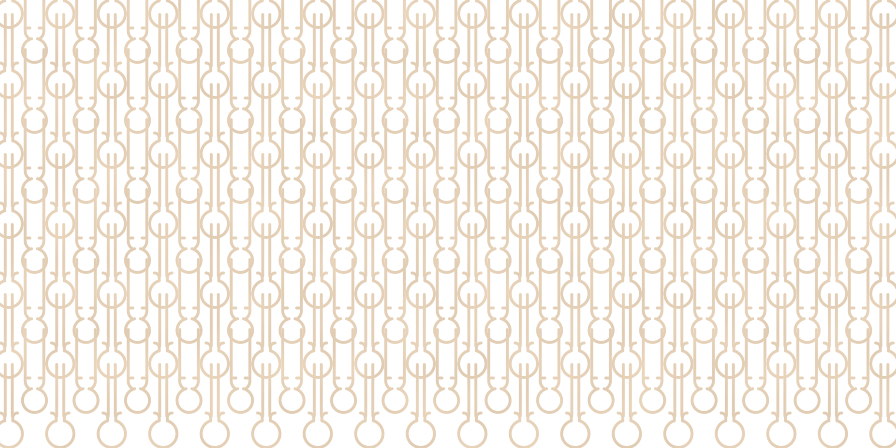
Give the GLSL for this pattern, as a Shadertoy shader.

```glsl
// Layout, in units where the canvas is 384 high and y points down
const float UNITS = 384.0;
const float COLUMN_STEP = 44.15;
const float ROW_STEP = 60.0;
const vec2 NARROW_START = vec2(7.5, 53.5);
const vec2 WIDE_START = NARROW_START + vec2(0.5 * COLUMN_STEP, -30.0);
const float LAST_ROW = 5.0;

// Motif shape, measured from the collar
const float STEM_TOP = -41.0;
const float REACH_UP = 44.0;
const float NARROW_GAP = 3.0;
const float WIDE_GAP = 8.0;
const float NARROW_BULB = 11.7;
const float WIDE_BULB = 10.3;
const float BULB_BOTTOM = 30.0;
const float HALF_LINE = 1.25;

const vec3 PAPER = vec3(1.0);
const vec3 TAN = vec3(0.895, 0.815, 0.715);
const float TONE_SCALE = 0.03;
const float TONE_AMOUNT = 0.035;
const float PI = 3.14159265;

vec2 hashGradient(vec2 cell) {
    float h = fract(sin(dot(cell, vec2(127.1, 311.7))) * 43758.5);
    return vec2(cos(2.0 * PI * h), sin(2.0 * PI * h));
}

float gradientNoise(vec2 p) {
    vec2 i = floor(p), f = fract(p);
    vec2 u = f * f * f * (f * (f * 6.0 - 15.0) + 10.0);
    vec2 e = vec2(0.0, 1.0);
    float low = mix(dot(hashGradient(i), f),
                    dot(hashGradient(i + e.yx), f - e.yx), u.x);
    float high = mix(dot(hashGradient(i + e.xy), f - e.xy),
                     dot(hashGradient(i + e.yy), f - e.yy), u.x);
    return mix(low, high, u.y);
}

float segment(vec2 p, vec2 a, vec2 b) {
    vec2 pa = p - a, ba = b - a;
    return length(pa - ba * clamp(dot(pa, ba) / dot(ba, ba), 0.0, 1.0));
}

// Arc centred on direction "facing", reaching "spread" to each side
float arc(vec2 p, float radius, float facing, float spread) {
    vec2 dir = vec2(cos(facing), sin(facing));
    vec2 q = vec2(abs(p.x * dir.y - p.y * dir.x), dot(p, dir));
    vec2 end = vec2(sin(spread), cos(spread));
    return end.y * q.x > end.x * q.y ? length(q - end * radius)
                                     : abs(length(q) - radius);
}

float bulb(vec2 p, float radius, float opening) {
    vec2 centre = vec2(0.0, BULB_BOTTOM - radius);
    return arc(p - centre, radius, 0.5 * PI, PI - opening);
}

// Close stems, flared collar and round bulb
float narrowMotif(vec2 p) {
    float d = segment(p, vec2(NARROW_GAP, STEM_TOP), vec2(NARROW_GAP, 3.0));
    d = min(d, arc(p - vec2(7.5, 4.5), 4.0, -0.75 * PI, 0.25 * PI));
    d = min(d, segment(p, vec2(3.5, 4.5), vec2(3.5, 7.3)));
    return min(d, bulb(p, NARROW_BULB, 0.3));
}

// Spread stems, inward lip, cup and lower bulb
float wideMotif(vec2 p) {
    float d = segment(p, vec2(WIDE_GAP, STEM_TOP), vec2(WIDE_GAP, 3.0));
    d = min(d, segment(p, vec2(4.0, 0.5), vec2(WIDE_GAP, 0.5)));
    d = min(d, arc(p - vec2(0.0, 3.0), WIDE_GAP, PI / 6.0, PI / 6.0));
    return min(d, bulb(p, WIDE_BULB, 0.25));
}

// Neighbouring rows overlap, so each point checks two of them
float motifGrid(vec2 p, vec2 start, bool wide) {
    vec2 q = p - start;
    q.x = abs(q.x - COLUMN_STEP * round(q.x / COLUMN_STEP));
    float firstRow = floor((q.y + REACH_UP) / ROW_STEP);
    float d = UNITS;
    for (int i = 0; i < 2; i++) {
        float row = firstRow - float(i);
        if (row > LAST_ROW) continue;
        vec2 local = q - vec2(0.0, row * ROW_STEP);
        d = min(d, wide ? wideMotif(local) : narrowMotif(local));
    }
    return d;
}

void mainImage(out vec4 fragColor, in vec2 fragCoord) {
    float pixel = UNITS / iResolution.y;
    vec2 p = fragCoord * pixel;
    p.y = UNITS - p.y;

    float d = min(motifGrid(p, NARROW_START, false),
                  motifGrid(p, WIDE_START, true));
    float ink = 1.0 - smoothstep(-0.6 * pixel, 0.6 * pixel, d - HALF_LINE);

    // Faint drift of tone along the lines
    vec3 lineColour = TAN + TONE_AMOUNT * gradientNoise(p * TONE_SCALE);
    fragColor = vec4(mix(PAPER, lineColour, ink), 1.0);
}
```
